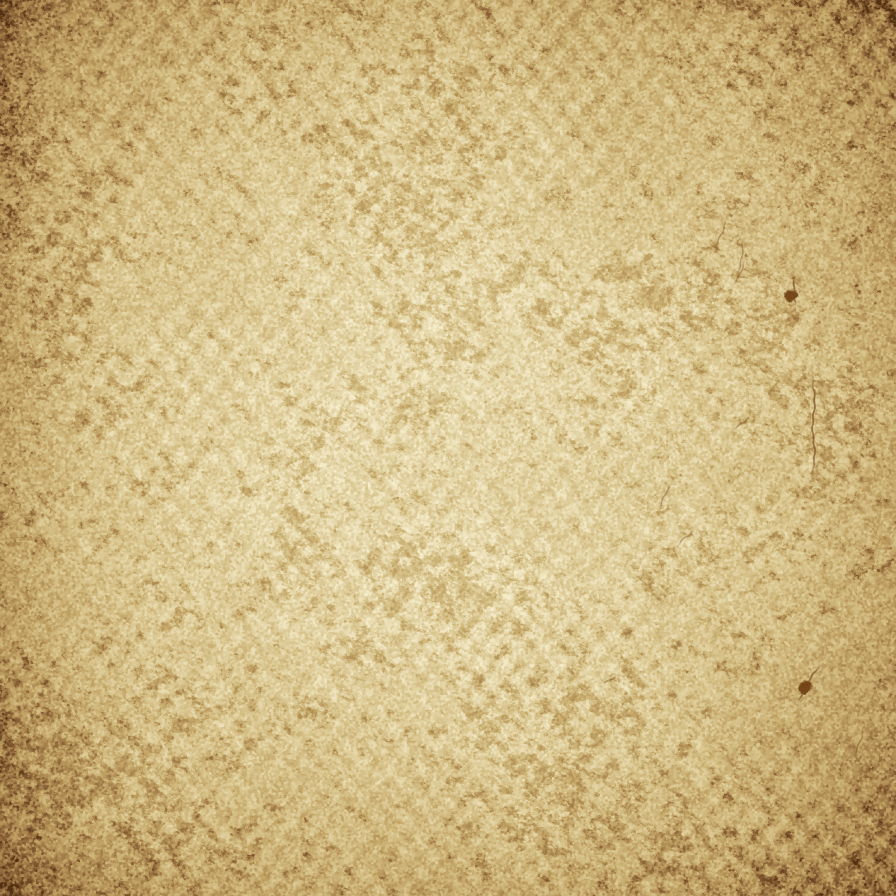
Write a Shadertoy shader that draws this texture.

```glsl
// Aged, stained paper: a pale centre fading to brown edges, with an embossed
// diagonal weave, ragged rusty flecks, fine grain, thin cracks and two spots.
// Layers of smooth cellular noise add up to a tone that indexes a colour ramp.
#define CENTRE_TONE 4.6
#define VIGNETTE 7.0
#define EDGE_STAIN 1.2
#define WEAVE_DEPTH 0.42
#define WEAVE_COUNT vec2(32.0, 25.0)
#define FLECK_DEPTH 1.35
#define FLECK_SCALE 36.0
#define MOTTLE 1.5
#define GRAIN 2.1
#define GRAIN_SCALE 370.0
#define CRACKS 8
#define SPOT_COLOR vec3(0.42, 0.23, 0.06)

const float TAU = 6.2831853;

// Paper colours from the darkest stain to the brightest fibre
const vec3 RAMP[8] = vec3[8](
    vec3(0.32, 0.19, 0.07), vec3(0.52, 0.36, 0.20),
    vec3(0.67, 0.53, 0.31), vec3(0.76, 0.64, 0.40),
    vec3(0.82, 0.73, 0.50), vec3(0.87, 0.80, 0.60),
    vec3(0.92, 0.87, 0.71), vec3(0.96, 0.93, 0.80));

vec3 paperColor(float tone) {
    float t = clamp(tone + 1.0, 0.0, 6.999);
    int i = int(t);
    return mix(RAMP[i], RAMP[i + 1], fract(t));
}

vec3 hash3(vec2 p) {
    vec3 q = fract(p.xyx * vec3(0.1031, 0.1030, 0.0973));
    q += dot(q, q.yxz + 33.33);
    return fract((q.xxy + q.yzz) * q.zyx);
}

// Smooth cellular noise: jittered cells blended by distance, about -0.5 to 0.5
float cellNoise(vec2 p) {
    vec2 cell = floor(p), f = p - cell;
    float sum = 0.0, total = 0.0;
    for (int y = -1; y <= 1; y++)
    for (int x = -1; x <= 1; x++) {
        vec2 o = vec2(x, y);
        vec3 h = hash3(cell + o + 71.0);
        vec2 d = o + h.xy - f;
        float w = exp(-6.0 * dot(d, d));
        sum += w * (h.z - 0.5);
        total += w;
    }
    return sum / total;
}

float layeredNoise(vec2 p) {
    float sum = 0.0, amp = 0.5;
    for (int i = 0; i < 4; i++) {
        sum += amp * cellNoise(p);
        p = mat2(1.6, 1.2, -1.2, 1.6) * p + 17.3;
        amp *= 0.68;
    }
    return sum;
}

// Coverage of a thin, wobbling crack that tapers at both ends
float crack(vec2 p, vec2 centre, float angle, float halfLength, float width) {
    vec2 d = p - centre;
    float c = cos(angle), s = sin(angle);
    d = vec2(c * d.x + s * d.y, c * d.y - s * d.x);
    d.y += 0.0012 * sin(d.x * 110.0 + centre.x * 40.0) + 0.0006 * sin(d.x * 390.0);
    float taper = 1.0 - smoothstep(0.5, 1.0, abs(d.x) / halfLength);
    return taper * (1.0 - smoothstep(0.3 * width, width + 0.001, abs(d.y)));
}

void mainImage(out vec4 fragColor, in vec2 fragCoord) {
    vec2 p = fragCoord / iResolution.xy;

    // Broad light and stained borders
    vec2 r = p - vec2(0.47, 0.51);
    float blotch = layeredNoise(p * 3.7 + 5.0);
    float tone = CENTRE_TONE - VIGNETTE * dot(r, r) + 1.2 * blotch;
    vec4 border = exp(-vec4(p, 1.0 - p) / vec4(0.07, 0.04, 0.06, 0.04));
    tone -= EDGE_STAIN * dot(border, vec4(1.0, 0.4, 0.35, 0.35)) * (1.0 + blotch);

    // Embossed staggered weave, gently warped
    vec2 warp = 0.006 * vec2(cellNoise(p * 9.0), cellNoise(p * 9.0 + 40.0));
    vec2 thread = TAU * WEAVE_COUNT * (p + warp + vec2(0.0, 0.04 * p.x));
    float weave = cos(thread.x) * cos(thread.y);
    tone += WEAVE_DEPTH * weave * (1.0 + 1.5 * cellNoise(p * 6.0 + 9.0));

    // Ragged flecks gathered in patches, fainter where the paper is dark
    vec2 q = vec2(p.x + 0.25 * p.y, p.y * 1.25);
    float ragged = layeredNoise(q * FLECK_SCALE);
    float fine = layeredNoise(q * FLECK_SCALE * 2.7 + 30.0);
    float fleck = 0.4 * ragged + 0.8 * fine + 0.75 * blotch - 0.06 * weave;
    float depth = FLECK_DEPTH * mix(0.4, 1.0, smoothstep(0.0, 4.0, tone));
    tone -= depth * smoothstep(0.07, 0.27, fleck);
    tone -= MOTTLE * (0.35 * ragged + 0.65 * fine);

    // Fibre grain
    tone += GRAIN * cellNoise(p * GRAIN_SCALE);
    vec3 color = paperColor(tone);

    // One long crack and scattered faint ones on the right
    float cracks = 0.6 * crack(p, vec2(0.908, 0.525), 1.57, 0.065, 0.0008);
    for (int i = 0; i < CRACKS; i++) {
        vec3 h = hash3(vec2(float(i) * 7.0, 31.0));
        vec2 centre = vec2(0.68 + 0.3 * h.x, h.y);
        cracks = max(cracks, 0.35 * crack(p, centre, 0.5 + 1.2 * h.z, 0.01 + 0.014 * h.z, 0.0006));
    }

    // Two dark spots, each with a hairline through it
    for (int i = 0; i < 2; i++) {
        float k = float(i);
        vec2 centre = vec2(0.898 - 0.015 * k, 0.233 + 0.437 * k);
        vec2 d = p - centre;
        d = vec2(d.x + 0.3 * d.y, (d.y - 0.35 * d.x) * 1.15);
        float size = length(d) + 0.006 * fine;
        cracks = max(cracks, 0.9 * (1.0 - smoothstep(0.0065, 0.0095, size)));
        cracks = max(cracks, 0.6 * crack(p, centre + 0.004, 1.05 + 0.5 * k, 0.028 - 0.01 * k, 0.0008));
    }
    fragColor = vec4(mix(color, SPOT_COLOR, cracks), 1.0);
}
```
